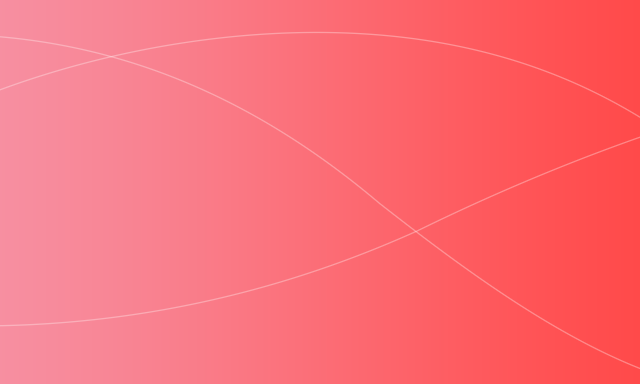
Reproduce this background procedurally as a Shadertoy shader.

```glsl
// Pink to red horizontal gradient crossed by three thin, pale sweeping curves.

// Heights of the arch, the falling curve and the rising curve at x, all in 0..1
vec3 curveHeights(float x) {
    float a = x - 0.495;
    float arch = 0.9155 - a * a * (0.6615 + 0.2532 * a + 0.3 * a * a);

    float f = x - 0.5924;
    float falling = f < 0.0
        ? 0.9042 - x * (0.1449 + 0.8324 * x + 0.2647 * x * x)
        : 0.4712 - f * (1.3056 - 0.2502 * f - 0.8825 * f * f);

    float r = x - 0.65;
    float rising = r < 0.0
        ? 0.1518 + x * (0.0345 + 0.4851 * x + 0.0657 * x * x)
        : 0.3971 + r * (0.818 - 0.3319 * r);

    return vec3(arch, falling, rising);
}

void mainImage(out vec4 fragColor, in vec2 fragCoord) {
    vec2 uv = fragCoord / iResolution.xy;
    float aspect = iResolution.x / iResolution.y;
    float pixel = 1.0 / iResolution.y;

    // Background gradient, eased towards both sides
    vec3 pink = vec3(0.968, 0.56, 0.63);
    vec3 red = vec3(1.0, 0.29, 0.29);
    float blend = mix(uv.x, smoothstep(0.0, 1.0, uv.x), 0.35) - 0.06 * uv.x * (1.0 - uv.x);
    vec3 color = mix(pink, red, blend);
    color.r = mix(pink.r, red.r, min(1.0, 1.15 * blend));

    // Distance to each curve, corrected for its slope
    float stepX = 0.002;
    vec3 slope = (curveHeights(uv.x + stepX) - curveHeights(uv.x - stepX)) / (2.0 * stepX * aspect);
    vec3 dist = abs(uv.y - curveHeights(uv.x)) / sqrt(1.0 + slope * slope);

    // Smooth translucent strokes, layered one over another
    vec3 coverage = clamp(0.5 + (0.0017 - dist) / pixel, 0.0, 1.0);
    for (int i = 0; i < 3; i++) {
        color = mix(color, vec3(1.0, 0.96, 0.96), 0.35 * coverage[i]);
    }

    fragColor = vec4(color, 1.0);
}
```
